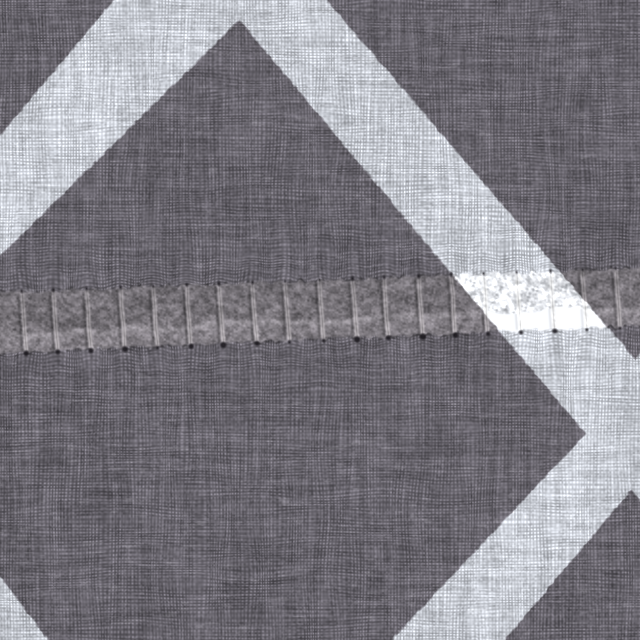
Reproduce this texture procedurally as a WebGL 1 fragment shader.

```glsl
precision highp float;
uniform vec2 u_resolution;

const vec3 DARK_CLOTH = vec3(0.402, 0.390, 0.420);
const vec3 PALE_CLOTH = vec3(0.775, 0.790, 0.820);
const vec3 SEAM_DARK = vec3(0.455, 0.440, 0.460);
const vec3 SEAM_PALE = vec3(0.950, 0.960, 0.980);
const vec3 STITCH = vec3(0.700, 0.680, 0.695);
const vec3 HOLE = vec3(0.10, 0.09, 0.11);
const float THREADS = 190.0;        // woven threads across the canvas
const float WEAVE_DEPTH = 0.20;
const float STITCH_GAP = 0.0517;
const float STITCH_START = 0.0326;
const float STITCH_SLANT = 0.0065;
const float FOLD_HEIGHT = 0.35;     // fold line as a share of the seam
const float TAU = 6.28318;

float hash(vec2 p) {
  return fract(sin(dot(p, vec2(127.1, 311.7))) * 43758.5453);
}

float noise(vec2 p) {
  vec2 i = floor(p), f = fract(p);
  f = f * f * (3.0 - 2.0 * f);
  return mix(mix(hash(i), hash(i + vec2(1.0, 0.0)), f.x),
             mix(hash(i + vec2(0.0, 1.0)), hash(i + 1.0), f.x), f.y);
}

// Signed distance to the line a-b, negative on its right side
float side(vec2 p, vec2 a, vec2 b) {
  vec2 d = normalize(b - a);
  return d.x * (p.y - a.y) - d.y * (p.x - a.x);
}

// Negative inside the dark panels, positive on the pale lattice
float latticeDistance(vec2 p) {
  vec2 top = vec2(0.374, 0.969), right = vec2(0.915, 0.322);
  vec2 notch = vec2(0.9935, 0.4375), tip = vec2(0.986, 0.234);
  float diamond = max(
    max(side(p, vec2(0.0, 0.600), top), side(p, top, right)),
    max(side(p, right, vec2(0.612, 0.0)), side(p, vec2(0.0755, 0.0), vec2(0.0, 0.099))));
  float upperLeft = side(p, vec2(0.178, 1.0), vec2(0.0, 0.788));
  float upperRight = max(side(p, notch, vec2(0.510, 1.0)), side(p, vec2(1.0, 0.447), notch));
  float lowerRight = max(side(p, vec2(0.788, 0.0), tip), side(p, tip, vec2(1.0, 0.219)));
  return min(min(diamond, upperLeft), min(upperRight, lowerRight));
}

// Crossing threads with uneven thickness, centred on zero
float weave(vec2 p) {
  vec2 q = p * THREADS;
  q += 1.6 * vec2(noise(p * vec2(40.0, 10.0)), noise(p * vec2(10.0, 40.0) + 40.0));
  float warp = cos(TAU * q.x) * (0.2 + 1.1 * noise(vec2(q.x * 0.5, p.y * 30.0)));
  float weft = cos(TAU * q.y) * (0.2 + 1.1 * noise(vec2(p.x * 30.0, q.y * 0.5)));
  float slubs = noise(vec2(q.x, p.y * 22.0)) + noise(vec2(p.x * 22.0, q.y) + 70.0) - 1.0;
  float grain = noise(q * 1.7 + 9.0) - 0.5;
  return 0.55 * (warp + weft) + 0.3 * warp * weft + 1.0 * slubs + 1.1 * grain;
}

void main() {
  vec2 p = gl_FragCoord.xy / u_resolution;
  float px = 1.0 / min(u_resolution.x, u_resolution.y);
  float soft = px + 0.0006;

  // Seam coordinates: v runs from 0 at the lower edge to 1 at the upper
  float low = 0.449 + 0.042 * p.x;
  float high = 0.543 + 0.038 * p.x;
  float height = high - low;
  float v = (p.y - low) / height;
  float outside = max(low - p.y, p.y - high);
  float slant = STITCH_SLANT * (1.0 - clamp(v, -0.1, 1.1));
  float cell = (p.x - STITCH_START - slant) / STITCH_GAP + 0.5;
  float id = floor(cell);
  float jitter = (hash(vec2(id, 3.0)) - 0.5) * 0.003;
  float x = (fract(cell) - 0.5) * STITCH_GAP + jitter;

  // Cloth, pulled out of line near the seam
  float pull = exp(-max(outside, 0.0) * 22.0);
  vec2 cloth = p + pull * 0.0025 * vec2(sin(TAU * fract(cell)), cos(TAU * fract(cell)));
  float edge = latticeDistance(p) + 0.003 * (noise(p * THREADS) - 0.5);
  float pale = smoothstep(-soft, soft, edge);
  float threads = weave(cloth);
  float cloud = noise(p * 7.0) + 0.5 * noise(p * 19.0) - 0.75;
  float streak = (noise(vec2(cloth.x * 110.0, p.y * 6.0)) - 0.5) * pull;
  vec3 color = mix(DARK_CLOTH, PALE_CLOTH, pale);
  color *= 1.0 + WEAVE_DEPTH * mix(1.0, 0.75, pale) * threads + 0.04 * cloud + 0.2 * streak;
  float fleck = smoothstep(0.80, 0.97, noise(vec2(p.x * 45.0, p.y * THREADS)));
  color += 0.06 * fleck;

  // Folded seam with a mottled upper part and a brighter lower strip
  float ragged = 0.006 * (noise(vec2(p.x * 130.0, floor(v + 0.5) * 7.0)) - 0.5);
  float seam = 1.0 - smoothstep(-soft * 1.5, soft * 1.5, outside + ragged);
  float fold = FOLD_HEIGHT + 0.10 * (noise(vec2(p.x * 24.0, 5.0)) - 0.5);
  float strip = 1.0 - smoothstep(-0.03, 0.03, v - fold);
  vec2 lean = vec2(p.x + 0.6 * p.y, p.y - 0.4 * p.x);
  float mottle = noise(lean * vec2(70.0, 110.0)) + noise(lean * 210.0) - 1.0;
  float speck = noise(p * 330.0) - 0.5;
  vec3 seamDark = SEAM_DARK * (1.0 + 0.13 * strip + 0.30 * mottle + 0.24 * speck);
  seamDark += 0.06 * exp(-pow((v - fold + 0.06) / 0.05, 2.0));
  vec3 seamPale = SEAM_PALE + 0.06 * strip + (0.34 * mottle + 0.16 * speck) * (1.0 - strip);
  color = mix(color, mix(seamDark, seamPale, pale), seam);

  // Broken shadow and pale lint along both seam edges
  float rim = exp(-pow((outside + ragged - 0.001) / 0.0022, 2.0));
  float lint = noise(vec2(p.x * 170.0, 2.0 + 9.0 * floor(v + 0.5)));
  color *= 1.0 + rim * (0.55 * lint - 0.36) * (1.0 - 0.5 * pale);

  // Paired stitch strands with a shadow beside them
  float span = smoothstep(-0.02, 0.05, v) * (1.0 - smoothstep(0.90, 1.02, v));
  float shadow = exp(-pow((x + 0.006) / 0.0025, 2.0));
  color *= 1.0 - 0.24 * span * shadow * (1.0 - 0.6 * pale);
  float bend = x + 0.0016 * (noise(vec2(id * 5.3, v * 3.0)) - 0.5);
  float strand = 1.0 - smoothstep(0.0033 - soft, 0.0033 + soft, abs(bend));
  float groove = exp(-pow(bend / 0.0012, 2.0));
  vec3 strandColor = mix(STITCH, vec3(0.97), pale);
  strandColor *= 1.0 - 0.16 * groove + 0.16 * mottle + 0.12 * (0.5 - v);
  color = mix(color, strandColor, span * strand * mix(0.9, 0.6, v * span));

  // Needle holes at both ends of each stitch
  float size = mix(0.0022, 0.0054, hash(vec2(id, 8.0)));
  float lowerHole = length(vec2(x, (v + 0.03) * height)) - size;
  float upperHole = length(vec2(x, (v - 1.01) * height * 0.7)) - size * 0.5;
  float hole = 1.0 - smoothstep(-0.0015 - px, 0.0005 + px, min(lowerHole, upperHole));
  color = mix(color, HOLE, hole * 0.85);

  gl_FragColor = vec4(clamp(color, 0.0, 1.0), 1.0);
}
```
